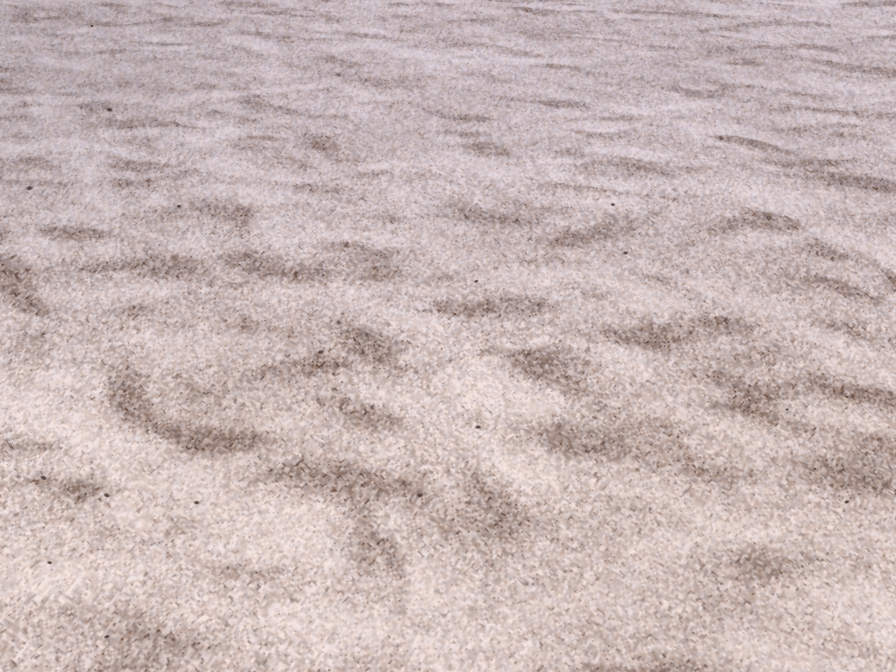
Reproduce this texture procedurally as a Shadertoy shader.

```glsl
float hash(vec2 p) {
    vec3 q = fract(p.xyx * 0.1031);
    q += dot(q, q.yzx + 33.33);
    return fract((q.x + q.y) * q.z);
}

float noise(vec2 p) {
    vec2 i = floor(p), f = fract(p);
    f = f * f * (3.0 - 2.0 * f);
    return mix(mix(hash(i), hash(i + vec2(1, 0)), f.x),
               mix(hash(i + vec2(0, 1)), hash(i + vec2(1, 1)), f.x), f.y);
}

vec2 turn(vec2 p, float angle) {
    float c = cos(angle), s = sin(angle);
    return vec2(c * p.x - s * p.y, s * p.x + c * p.y);
}

// Sharp lips around the dents
float ridge(vec2 p) {
    return 1.0 - abs(2.0 * noise(turn(p, 0.4) * vec2(0.7, 0.9) + 41.0) - 1.0);
}

float duneHeight(vec2 p, float detail) {
    p += 0.8 * vec2(noise(p * 0.6 + 7.0), noise(p * 0.6 + 19.0));
    float broad = 1.1 * noise(turn(p, -0.5) * 0.55 + 63.0);
    return broad + noise(turn(p, 0.6)) + 0.4 * ridge(p)
         + 0.25 * detail * noise(turn(p, 1.0) * 2.1 + 3.0);
}

// Dark scattered pebbles, one at most per cell
float pebbles(vec2 uv) {
    vec2 cell = floor(uv * 9.0);
    vec2 centre = 0.2 + 0.6 * vec2(hash(cell + 5.0), hash(cell + 71.0));
    vec2 d = (fract(uv * 9.0) - centre) * vec2(1.0, 1.5);
    d.y += 0.8 * d.x * (hash(cell + 13.0) - 0.5);
    float radius = mix(0.02, 0.045, hash(cell + 29.0));
    float present = step(0.86, hash(cell + 97.0));
    return present * (1.0 - smoothstep(radius * 0.4, radius * 1.4, length(d)));
}

void mainImage(out vec4 fragColor, in vec2 fragCoord) {
    vec2 uv = fragCoord / iResolution.y;
    float x = uv.x - 0.5 * iResolution.x / iResolution.y;

    // Ground plane receding to a horizon above the canvas
    float depth = 1.0 / (1.35 - uv.y);
    vec2 ground = 9.0 * depth * vec2(x, 0.0) + vec2(60.0, 14.4 * depth);
    float near = 1.0 - smoothstep(0.45, 1.0, uv.y);

    // Slopes facing the viewer fall into shade, the others catch the sun
    vec2 toLight = vec2(0.05, 0.13);
    float detail = mix(0.5, 1.0, near);
    float slope = (duneHeight(ground + toLight, detail)
                 - duneHeight(ground - toLight, detail)) / 0.27;
    float shade = smoothstep(0.0, 1.15, slope);
    float lit = smoothstep(0.0, 1.0, -slope);
    float tone = 0.80 - mix(0.32, 0.45, near) * shade + 0.16 * lit;
    tone += 0.16 * (noise(ground * 0.35 + 90.0) - 0.5);

    // Grains, coarser and stronger in the foreground
    vec2 grain = vec2(x * (1.0 + 0.4 * uv.y), uv.y + 0.3 * uv.y * uv.y) * 230.0;
    float strength = mix(0.6, 1.0, near) * (1.0 + 0.35 * shade - 0.3 * lit);
    tone += strength * 0.56 * (noise(turn(grain, 0.5) + 400.0) - 0.5);
    tone += strength * 0.26 * (noise(turn(grain, 1.1) * 0.5 + 431.0) - 0.5);
    tone -= strength * 0.42 * smoothstep(0.76, 0.95, noise(turn(grain, 0.8) * 0.8 + 457.0));

    vec3 shadowSand = vec3(0.54, 0.45, 0.415);
    vec3 sunlitSand = vec3(0.90, 0.835, 0.82);
    vec3 colour = mix(shadowSand, sunlitSand, clamp(tone, -0.3, 1.15));
    colour += vec3(0.03, 0.0, -0.03) * (noise(turn(grain, 0.3) * 0.6 + 483.0) - 0.5);

    // Cool haze in the distance, strongest at the upper left
    float haze = smoothstep(0.25, 1.0, uv.y);
    colour *= mix(vec3(1.0), vec3(0.93, 0.94, 0.99), haze);
    colour *= 1.0 - 0.07 * haze * smoothstep(0.1, 0.7, -x);

    colour = mix(colour, vec3(0.27, 0.21, 0.20), 0.85 * pebbles(uv));
    fragColor = vec4(clamp(colour, 0.0, 1.0), 1.0);
}
```
